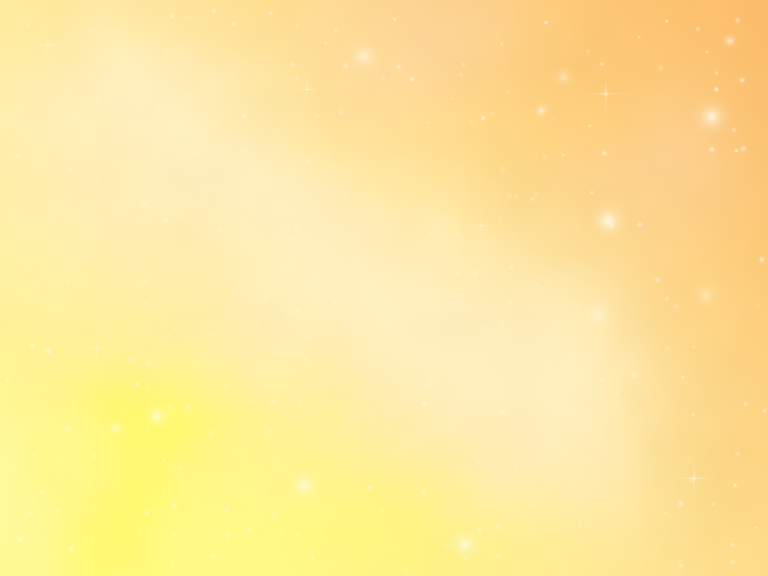
A WebGL 1 fragment shader for this background:

```glsl
precision highp float;
// Soft yellow to orange sky with a cream haze, drifting glows and fine star sparkles.
uniform vec2 u_resolution;

const vec3 LEMON = vec3(1.0, 0.98, 0.56);
const vec3 HONEY = vec3(0.99, 0.85, 0.53);
const vec3 STRAW = vec3(1.0, 0.92, 0.60);
const vec3 APRICOT = vec3(0.99, 0.74, 0.42);
const vec3 CREAM = vec3(1.0, 0.94, 0.76);
const vec3 PEACH = vec3(0.99, 0.84, 0.65);
const vec3 YELLOW = vec3(1.0, 0.98, 0.39);
const vec3 PALE = vec3(1.0, 0.98, 0.66);

float hash(vec2 p) {
  vec3 q = fract(vec3(p.xyx) * 0.1031);
  q += dot(q, q.yzx + 33.33);
  return fract((q.x + q.y) * q.z);
}

float noise(vec2 p) {
  vec2 i = floor(p), f = fract(p);
  f = f * f * (3.0 - 2.0 * f);
  return mix(mix(hash(i), hash(i + vec2(1.0, 0.0)), f.x),
             mix(hash(i + vec2(0.0, 1.0)), hash(i + 1.0), f.x), f.y);
}

float fbm(vec2 p) {
  float sum = 0.0, amp = 0.5;
  for (int i = 0; i < 4; i++) {
    sum += amp * noise(p);
    p = p * 2.03 + 17.0;
    amp *= 0.5;
  }
  return sum;
}

// Gaussian falloff around a centre
float blob(vec2 p, vec2 center, vec2 radius) {
  vec2 d = (p - center) / radius;
  return exp(-dot(d, d));
}

// Haze along a segment, firmer above the line than below it
float hazeBand(vec2 p, vec2 a, vec2 b, float above, float below) {
  vec2 ab = b - a;
  float t = clamp(dot(p - a, ab) / dot(ab, ab), 0.0, 1.0);
  vec2 d = p - a - ab * t;
  float side = dot(d, normalize(vec2(-ab.y, ab.x)));
  float width = mix(below, above, smoothstep(-0.1, 0.1, side));
  return exp(-dot(d, d) / (width * width));
}

// Round light with a small bright core
float glow(vec2 p, vec2 center, float radius, float power) {
  float d = length(p - center) / radius;
  return power * (0.6 * exp(-d * d) + 0.4 * exp(-5.0 * d * d));
}

// Thin four-armed star with a faint diagonal cross
float sparkle(vec2 p, vec2 center, float size, float pixel) {
  vec2 d = abs(p - center);
  float line = max(0.0011, 0.55 * pixel);
  vec2 arms = exp(-d * d / (line * line)) * exp(-d.yx * 2.2 / size);
  float diagonal = abs(d.x - d.y) / line;
  float cross45 = exp(-diagonal * diagonal) * exp(-(d.x + d.y) * 5.0 / size);
  return max(arms.x, arms.y) + 0.35 * cross45;
}

// One tiny dot in some of the grid cells
float specks(vec2 p, float cell, float density, float seed, float pixel) {
  vec2 id = floor(p / cell) + seed;
  vec2 spot = 0.2 + 0.6 * vec2(hash(id + 3.1), hash(id + 8.7));
  float d = length(fract(p / cell) - spot) * cell;
  float radius = max(mix(0.0018, 0.0042, hash(id + 5.3)), 0.7 * pixel);
  return step(hash(id), density) * exp(-d * d / (radius * radius))
         * mix(0.25, 0.75, hash(id + 11.9));
}

void main() {
  float pixel = 1.0 / u_resolution.y;
  vec2 p = gl_FragCoord.xy * pixel;
  vec2 uv = gl_FragCoord.xy / u_resolution;
  p.x = uv.x * 4.0 / 3.0;

  // Four-corner gradient
  vec3 low = mix(LEMON, HONEY, smoothstep(0.3, 1.1, uv.x));
  vec3 color = mix(low, mix(STRAW, APRICOT, uv.x), uv.y);

  // Clouds with gently warped edges
  vec2 warp = vec2(fbm(p * 5.0), fbm(p * 5.0 + 40.0)) - 0.47;
  vec2 q = p + 0.17 * warp;
  color = mix(color, PEACH, 0.55 * blob(q, vec2(0.72, 0.93), vec2(0.19, 0.13)));
  color = mix(color, PEACH, 0.45 * blob(q, vec2(1.14, 0.68), vec2(0.14, 0.12)));
  float haze = hazeBand(q, vec2(0.23, 0.79), vec2(0.97, 0.32), 0.21, 0.26);
  color = mix(color, CREAM, 0.95 * haze);
  color = mix(color, YELLOW, 0.75 * blob(q, vec2(0.28, 0.27), vec2(0.14, 0.10)));
  color = mix(color, YELLOW, 0.75 * blob(q, vec2(0.20, 0.12), vec2(0.12, 0.15)));
  color = mix(color, YELLOW, 0.35 * blob(q, vec2(0.64, 0.06), vec2(0.28, 0.13)));
  color = mix(color, PALE, 0.6 * blob(q, vec2(0.03, 0.18), vec2(0.13, 0.12)));
  color += 0.025 * (fbm(p * 9.0 + 5.0) - 0.47);

  // Larger glows
  float light = glow(p, vec2(1.236, 0.797), 0.019, 0.75);
  light += glow(p, vec2(1.056, 0.617), 0.019, 0.8);
  light += glow(p, vec2(0.632, 0.902), 0.018, 0.55);
  light += glow(p, vec2(1.038, 0.453), 0.019, 0.4);
  light += glow(p, vec2(0.273, 0.278), 0.016, 0.6);
  light += glow(p, vec2(0.528, 0.157), 0.017, 0.65);
  light += glow(p, vec2(0.807, 0.054), 0.018, 0.65);
  light += glow(p, vec2(0.978, 0.866), 0.013, 0.4);
  light += glow(p, vec2(1.226, 0.488), 0.015, 0.35);
  light += glow(p, vec2(0.940, 0.808), 0.008, 0.7);
  light += glow(p, vec2(1.267, 0.929), 0.008, 0.7);
  light += glow(p, vec2(0.201, 0.257), 0.009, 0.6);

  // Star sparkles
  light += 0.75 * sparkle(p, vec2(1.052, 0.837), 0.030, pixel);
  light += 0.75 * sparkle(p, vec2(1.205, 0.170), 0.028, pixel);
  light += 0.6 * sparkle(p, vec2(0.533, 0.845), 0.024, pixel);
  light += 0.5 * sparkle(p, vec2(0.083, 0.922), 0.024, pixel);
  light += 0.5 * sparkle(p, vec2(0.835, 0.608), 0.024, pixel);
  light += 0.5 * sparkle(p, vec2(0.168, 0.396), 0.024, pixel);
  light += 0.5 * sparkle(p, vec2(0.394, 0.071), 0.024, pixel);
  light += 0.45 * sparkle(p, vec2(0.313, 0.189), 0.022, pixel);

  // Scattered dust, sparser inside the haze
  float dust = specks(p, 0.045, 0.2, 7.0, pixel) + specks(p, 0.07, 0.22, 51.0, pixel);
  light += dust * (1.0 - 0.5 * haze);
  gl_FragColor = vec4(mix(color, vec3(1.0, 0.99, 0.93), clamp(light, 0.0, 1.0)), 1.0);
}
```
